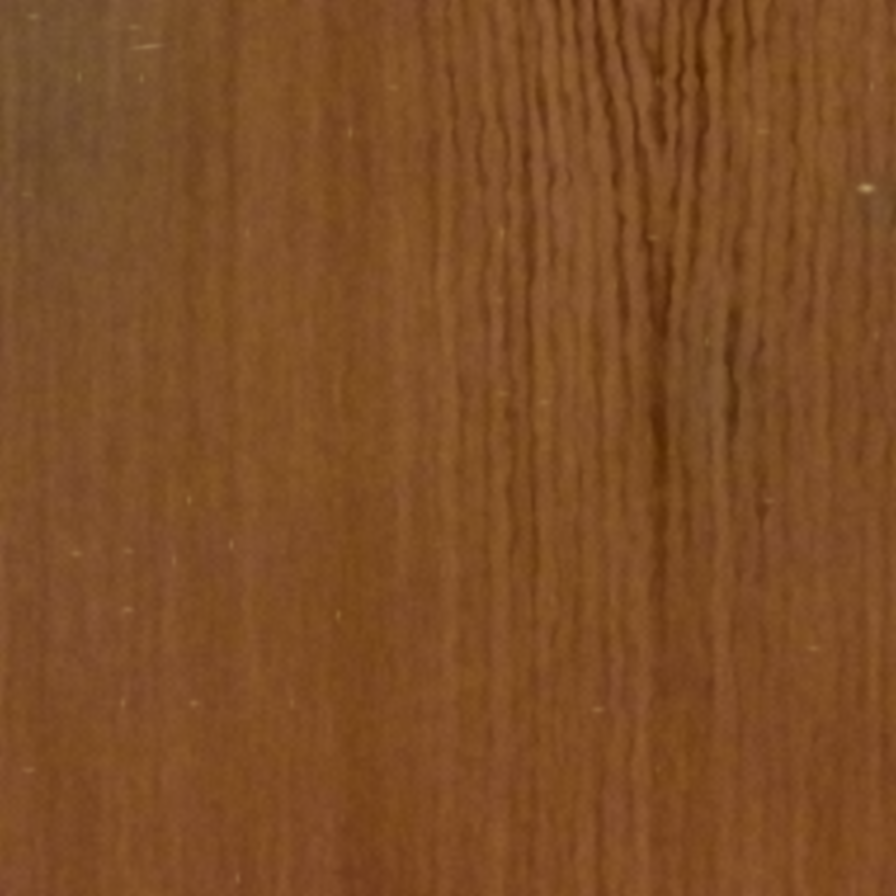
Give the GLSL for this texture, as a WebGL 1 fragment shader.

```glsl
precision highp float;
// Varnished brown wood with upright grain: soft streaks on the left, ragged
// dark ribs on the right that close into a V. The ribs are level sets of a
// warped distance to the V axis; layered value noise adds streaks and mottle.
uniform vec2 u_resolution;

float hash(vec2 p) {
  vec3 q = fract(vec3(p.xyx) * 0.1031);
  q += dot(q, q.yzx + 33.33);
  return fract((q.x + q.y) * q.z);
}

// Value noise centred on zero, from -0.5 to 0.5
float noise(vec2 p) {
  vec2 i = floor(p), f = fract(p);
  f = f * f * (3.0 - 2.0 * f);
  float low = mix(hash(i), hash(i + vec2(1.0, 0.0)), f.x);
  float high = mix(hash(i + vec2(0.0, 1.0)), hash(i + vec2(1.0, 1.0)), f.x);
  return mix(low, high, f.y) - 0.5;
}

// Soft elliptical spot
float spot(vec2 p, vec2 centre, vec2 radius) {
  vec2 d = (p - centre) / radius;
  return exp(-dot(d, d));
}

// Dark ribs, 0 between them and about 1 on their crests, frayed and uneven
float ribs(vec2 p) {
  float side = p.x - 0.735 - 0.01 * noise(vec2(3.0, p.y * 5.0));
  float reach = sqrt(side * side + 0.00004);
  float opening = 0.095 * max(p.y - 0.58, 0.0) * exp(-reach * 5.0);
  float ring = reach - opening;
  ring += 0.016 * noise(vec2(p.x * 9.0, p.y * 1.2) + 7.0);
  ring += 0.007 * noise(vec2(p.x * 50.0, p.y * 22.0));
  ring += 0.007 * noise(vec2(p.x * 90.0, p.y * 65.0) + 13.0);
  float crest = 0.5 - 0.5 * cos(6.2832 * (ring * 37.0 + 0.35));
  float broken = 0.85 + 1.0 * noise(vec2(p.x * 38.0, p.y * 7.0) + 21.0)
               + 0.9 * noise(vec2(p.x * 60.0, p.y * 45.0));
  return pow(crest, 1.6) * broken;
}

// Rare, faint pale nicks, one candidate in each cell
float nicks(vec2 p) {
  vec2 grid = p * 17.0;
  vec2 cell = floor(grid);
  vec2 centre = cell + 0.3 + 0.4 * vec2(hash(cell + 5.0), hash(cell + 9.0));
  vec2 radius = mix(vec2(0.05, 0.10), vec2(0.11, 0.06), step(0.6, hash(cell + 2.0)));
  return step(0.8, hash(cell + 31.0)) * hash(cell + 17.0) * spot(grid, centre, radius);
}

void main() {
  vec2 p = gl_FragCoord.xy / u_resolution;

  // Broad tint: greyed olive at the upper left, redder towards the bottom
  vec3 colour = vec3(0.486, 0.298, 0.145);
  colour += vec3(0.004, -0.014, -0.008) * smoothstep(0.5, 0.0, p.y);
  colour += vec3(-0.035, 0.014, 0.025) * spot(p, vec2(0.05, 0.93), vec2(0.17, 0.25));
  colour += vec3(-0.004, 0.004, 0.016) * smoothstep(0.45, 0.0, p.x);
  colour += vec3(0.012, 0.010, 0.0) * spot(p, vec2(0.42, 0.5), vec2(0.25, 0.4));
  colour += vec3(-0.03, -0.002, 0.018) * spot(p, vec2(0.8, 0.57), vec2(0.06, 0.1));
  colour += vec3(-0.05, -0.01, 0.01) * spot(p, vec2(0.99, 0.77), vec2(0.05, 0.04));
  colour += vec3(0.008, 0.010, -0.022) * noise(p * 13.0);
  colour += vec3(0.004, 0.012, -0.026) * noise(p * 38.0 + 80.0);

  // Upright streaks from wide to fine, with slightly wandering edges
  vec2 s = p + vec2(0.006 * noise(p * vec2(20.0, 30.0)), 0.0);
  float tone = 0.024 * noise(vec2(s.x * 14.0, s.y * 1.3) + 3.0);
  tone += 0.042 * noise(vec2(s.x * 46.0, s.y * 1.6) + 40.0);
  tone += 0.040 * noise(vec2(s.x * 85.0, s.y * 3.5) + 90.0);
  tone += 0.020 * noise(vec2(s.x * 130.0, s.y * 16.0));

  // Blotchy mottle without direction
  tone += 0.030 * noise(p * vec2(120.0, 80.0));
  tone += 0.028 * noise(p * 190.0 + 60.0);
  tone += 0.020 * noise(p * 6.0 + 15.0);

  // Ribs fade to the left and bottom and weaken near the right edge
  float strength = smoothstep(0.36, 0.62, p.x) * mix(0.35, 1.0, smoothstep(0.1, 0.95, p.y));
  strength *= 1.0 - 0.4 * smoothstep(0.83, 0.95, p.x);
  strength *= 1.0 + 0.35 * spot(p, vec2(0.735, 0.9), vec2(0.09, 0.3));
  tone += strength * (0.036 - 0.100 * ribs(p));

  // Dark stem under the V, and a faint dark band left of the ribs
  tone -= 0.050 * spot(p, vec2(0.733, 0.53), vec2(0.017, 0.17));
  tone -= 0.022 * spot(p, vec2(0.39, 0.7), vec2(0.03, 0.4));
  colour += tone * vec3(1.0, 0.95, 0.85);

  // Nicks, a bright chip at the right and a thin scratch at the upper left
  float pale = 0.13 * nicks(p);
  pale += 0.34 * spot(p, vec2(0.967, 0.79), vec2(0.008, 0.005));
  pale += 0.14 * spot(p, vec2(0.165, 0.948 + 0.1 * (p.x - 0.165)), vec2(0.016, 0.003));
  colour += pale * vec3(0.8, 0.9, 0.75);

  gl_FragColor = vec4(clamp(colour, 0.0, 1.0), 1.0);
}
```
